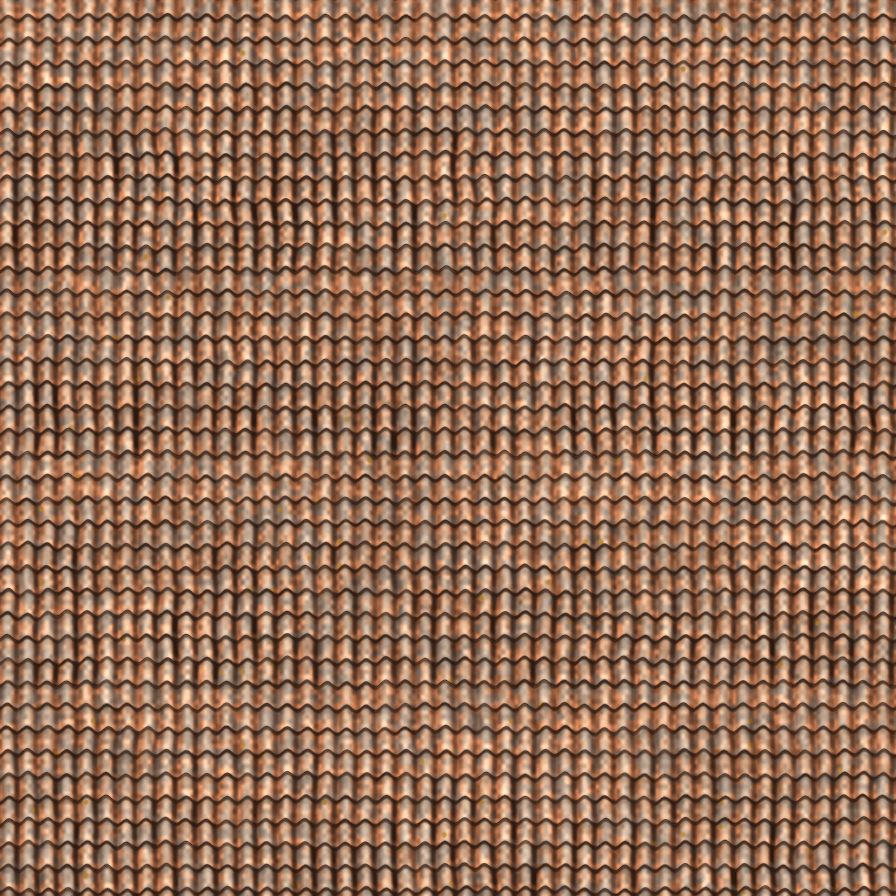
A three.js fragment shader for this texture:

```glsl
varying vec2 vUv;

const float TAU = 6.2831853;
const vec2 TILE_COUNT = vec2(45.0, 39.0);
const vec2 TILE_OFFSET = vec2(0.15, -0.25);
const vec3 CREAM = vec3(0.94, 0.85, 0.74);
const vec3 TERRACOTTA = vec3(0.78, 0.49, 0.33);
const vec3 BROWN = vec3(0.48, 0.28, 0.18);
const vec3 SLATE = vec3(0.58, 0.52, 0.47);
const vec3 SHADOW = vec3(0.17, 0.095, 0.06);
const vec3 OCHRE = vec3(0.72, 0.50, 0.12);

float hash(vec2 p) {
  return fract(sin(dot(p, vec2(127.1, 311.7))) * 43758.5453);
}

float noise(vec2 p) {
  vec2 cell = floor(p);
  vec2 f = fract(p);
  f = f * f * (3.0 - 2.0 * f);
  float low = mix(hash(cell), hash(cell + vec2(1.0, 0.0)), f.x);
  float high = mix(hash(cell + vec2(0.0, 1.0)), hash(cell + vec2(1.0, 1.0)), f.x);
  return mix(low, high, f.y);
}

// Position within a roof band: 0 at its top, 1 at its foot
float bandDepth(float y) {
  vec4 foot = vec4(0.0, 0.235, 0.495, 0.70);
  vec4 top = vec4(0.235, 0.495, 0.70, 1.0);
  vec4 depth = (top - y) / (top - foot);
  vec4 inside = step(foot, vec4(y)) * (1.0 - step(top, vec4(y)));
  return dot(depth, inside);
}

// Distance across columns to the nearest line at the given phase
float columnDistance(float x, float phase) {
  return abs(fract(x - phase + 0.5) - 0.5);
}

// Dark, uneven gap between neighbouring barrels
float gapShadow(float x, float row, float depth) {
  float column = floor(x + 0.5);
  float streak = noise(vec2(column * 3.7, row * 0.35));
  float strength = smoothstep(-0.15, 0.75, depth) * (0.20 + 0.80 * streak);
  strength *= 0.65 + 0.45 * hash(vec2(column, row + 17.0));
  float width = mix(0.17, 0.27, strength);
  float gap = 1.0 - smoothstep(0.02, width, columnDistance(x, 0.96));
  return clamp(gap * (0.20 + strength), 0.0, 1.0);
}

// Fired clay: terracotta flanks, pale crest and weathered patches
vec3 clayColor(vec2 uv, float x, vec2 tile) {
  float crest = 1.0 - smoothstep(0.03, 0.36, columnDistance(x, 0.54));
  float grain = noise(uv * vec2(210.0, 180.0));
  float patches = noise(uv * vec2(120.0, 100.0) + 31.0);
  float age = hash(tile + 5.0);
  vec3 flank = mix(BROWN, TERRACOTTA, 0.35 + 0.65 * grain);
  vec3 pale = mix(CREAM, TERRACOTTA, 0.30 * hash(tile + 41.0));
  vec3 clay = mix(flank, pale, crest * (0.70 + 0.30 * patches));
  float weather = smoothstep(0.36, 0.80, 0.75 * patches + 0.25 * age);
  clay = mix(clay, SLATE * (0.78 + 0.42 * crest), 0.75 * weather);
  return clay * (0.92 + 0.10 * age + 0.30 * (grain - 0.5));
}

// Sparse lichen dots
float lichen(vec2 p) {
  vec2 cell = floor(p);
  float present = step(0.988, hash(cell + 73.0));
  return present * (1.0 - smoothstep(0.15, 0.5, length(fract(p) - 0.5)));
}

void main() {
  vec2 grid = vUv * TILE_COUNT + TILE_OFFSET;

  // Wavy courses with slightly shifted barrels
  float settle = 0.16 * (noise(grid * vec2(0.25, 0.7)) - 0.5);
  float x = grid.x + settle;
  float wave = 0.12 * cos(TAU * (x - 0.53));
  float sag = 0.16 * (noise(grid * vec2(0.6, 0.4) + 9.0) - 0.5);
  float y = grid.y - wave + sag;
  vec2 tile = floor(vec2(x, y));
  float rise = fract(y);
  float rowCenter = (tile.y + 0.5 - TILE_OFFSET.y) / TILE_COUNT.y;
  float depth = bandDepth(clamp(rowCenter, 0.0, 0.999));

  vec3 color = clayColor(vUv, x, tile);
  color *= 0.97 + 0.12 * noise(vUv * vec2(9.0, 13.0));
  color = mix(color, OCHRE, 0.75 * lichen(vUv * vec2(120.0, 110.0)));

  // Lit lower lip and the shade beneath the course above
  float lip = smoothstep(0.03, 0.14, rise) * (1.0 - smoothstep(0.14, 0.42, rise));
  color *= 1.0 + 0.08 * lip;
  color *= 1.0 - 0.16 * smoothstep(0.55, 0.90, rise);

  float gap = gapShadow(x, tile.y, depth) * (1.0 - 0.35 * lip);
  color = mix(color, SHADOW, gap);

  float edge = smoothstep(0.80, 0.94, rise) + 1.0 - smoothstep(0.0, 0.07, rise);
  float edgeStrength = 0.58 + 0.28 * hash(tile + 88.0);
  color = mix(color, SHADOW, clamp(edge, 0.0, 1.0) * edgeStrength);

  gl_FragColor = vec4(clamp(color, 0.0, 1.0), 1.0);
}
```
